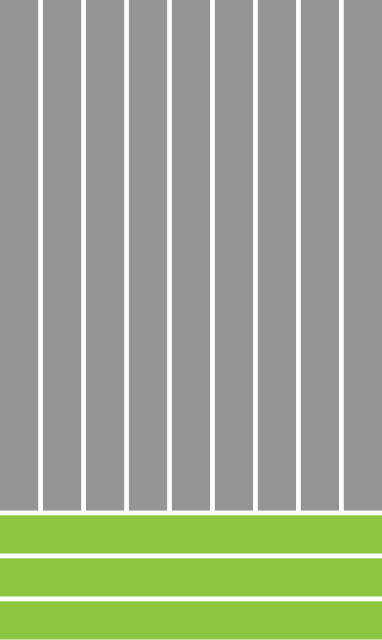
A Shadertoy shader for this background:

```glsl
// Tall grey columns above three green horizontal bands, split by white gaps.

const vec3 WHITE = vec3(1.0);
const vec3 GREY  = vec3(0.584);
const vec3 GREEN = vec3(0.553, 0.780, 0.247);

// Lengths are fractions of the canvas width: nine bars and eight gaps fill it.
const float BAR = 0.1;
const float GAP = 0.0125;
const float BAND_COUNT = 3.0;
const float BASE_MARGIN = 0.0014;

// Pixel coverage of a region, given the signed distance inside its edge.
float coverage(float inside, float pixel) {
    return clamp(inside / pixel + 0.5, 0.0, 1.0);
}

// Repeated bars, the first starting at position zero.
float bars(float position, float bar, float gap, float pixel) {
    float period = bar + gap;
    float fromCentre = mod(position + 0.5 * gap, period) - 0.5 * period;
    return coverage(0.5 * bar - abs(fromCentre), pixel);
}

void mainImage(out vec4 fragColor, in vec2 fragCoord) {
    float pixel = 1.0 / iResolution.x;
    vec2 p = fragCoord * pixel;
    p.y -= BASE_MARGIN;

    // Grey columns begin where the last band's gap ends.
    float columnBase = BAND_COUNT * (BAR + GAP);
    float columns = bars(p.x, BAR, GAP, pixel)
                  * coverage(p.y - columnBase, pixel);

    // Green bands stop inside the white gap below the columns.
    float bands = bars(p.y, BAR, GAP, pixel)
                * step(p.y, columnBase - 0.5 * GAP);

    vec3 color = mix(WHITE, GREY, columns);
    color = mix(color, GREEN, bands);
    fragColor = vec4(color, 1.0);
}
```
